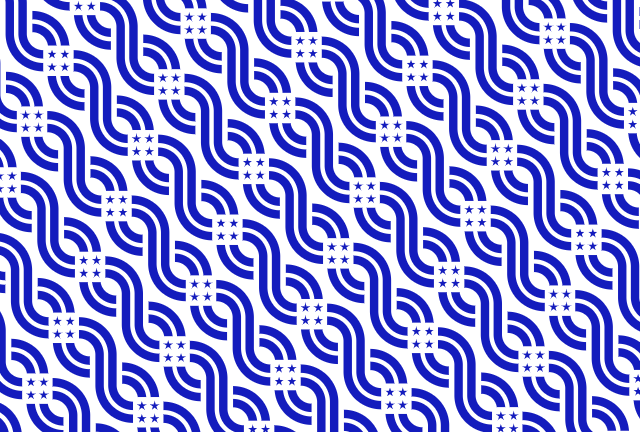
Write a WebGL 1 fragment shader that draws this pattern.

```glsl
precision highp float;
// Blue double-line strands weaving diagonally between blocks of four stars.
// One motif (an S-shaped strand, two short arcs passing under it, a star block)
// is built from distance functions and repeated on a skewed lattice.

uniform vec2 u_resolution;

// Lengths are in units of 1/519 of the canvas height, with y pointing down.
const float CANVAS_HEIGHT = 519.0;
const vec2 FIRST_BLOCK = vec2(70.2, 73.0);
const vec2 STEP_ACROSS = vec2(133.2, 28.4);
const vec2 STEP_DOWN = vec2(-31.7, 73.1);

const float LINE_WIDTH = 10.1;
const float LINE_PITCH = 15.4;
const float BLOCK_HALF = 18.3;     // clear space around the stars
const float BEND_RADIUS = 32.45;   // centreline of the S bends
const vec2 UNDER_CENTER = vec2(31.3, 15.4);
const float UNDER_RADIUS = 31.7;
const float STAR_SPREAD = 7.7;
const float STAR_RADIUS = 5.5;
const float STAR_INNER = 0.42;

const vec3 BLUE = vec3(0.08, 0.11, 0.74);
const vec3 WHITE = vec3(1.0);
const float PI = 3.14159265;

// Two parallel lines on either side of a centreline.
float doubleLine(float offset) {
  return abs(abs(offset) - 0.5 * LINE_PITCH) - 0.5 * LINE_WIDTH;
}

// Five-pointed star with one tip up.
float star(vec2 p) {
  float sector = 2.0 * PI / 5.0;
  float angle = mod(atan(p.x, -p.y) + 0.5 * sector, sector) - 0.5 * sector;
  vec2 q = length(p) * vec2(cos(angle), abs(sin(angle)));
  vec2 tip = vec2(STAR_RADIUS, 0.0);
  vec2 notch = STAR_RADIUS * STAR_INNER * vec2(cos(PI / 5.0), sin(PI / 5.0));
  return dot(q - tip, normalize(vec2(notch.y, tip.x - notch.x)));
}

float starBlock(vec2 p) {
  return star(p - STAR_SPREAD * sign(p));
}

// Upper half of the S strand and the arc below its block, block at the origin.
float halfStrand(vec2 p, float midY) {
  vec2 e = p - vec2(BLOCK_HALF, BEND_RADIUS);
  float reach = e.y < 0.0 ? length(e) : e.x;
  float bend = doubleLine(reach - BEND_RADIUS);
  bend = max(bend, max(-e.x, p.y - midY - 1.0));

  float under = doubleLine(length(p - UNDER_CENTER) - UNDER_RADIUS);
  under = max(under, max(p.x - UNDER_CENTER.x, BLOCK_HALF - p.y));
  return min(bend, under);
}

// The strand is point symmetric about its middle; the stars stay upright.
float motif(vec2 p) {
  vec2 toMiddle = 0.5 * (STEP_ACROSS + STEP_DOWN);
  float strand = min(halfStrand(toMiddle + p, toMiddle.y),
                     halfStrand(toMiddle - p, toMiddle.y));
  return min(strand, starBlock(p + toMiddle));
}

// Nearest motif among the lattice cell and its neighbours.
float pattern(vec2 p) {
  p -= FIRST_BLOCK + 0.5 * (STEP_ACROSS + STEP_DOWN);
  float area = STEP_ACROSS.x * STEP_DOWN.y - STEP_ACROSS.y * STEP_DOWN.x;
  vec2 cell = vec2(p.x * STEP_DOWN.y - p.y * STEP_DOWN.x,
                   p.y * STEP_ACROSS.x - p.x * STEP_ACROSS.y) / area;
  cell = floor(cell + 0.5);
  float d = 1e3;
  for (int j = -1; j <= 1; j++) {
    for (int i = -1; i <= 1; i++) {
      vec2 k = cell + vec2(float(i), float(j));
      d = min(d, motif(p - k.x * STEP_ACROSS - k.y * STEP_DOWN));
    }
  }
  return d;
}

void main() {
  float pixel = CANVAS_HEIGHT / u_resolution.y;
  vec2 p = vec2(gl_FragCoord.x, u_resolution.y - gl_FragCoord.y) * pixel;
  float ink = clamp(0.5 - pattern(p) / pixel, 0.0, 1.0);
  gl_FragColor = vec4(mix(WHITE, BLUE, ink), 1.0);
}
```
